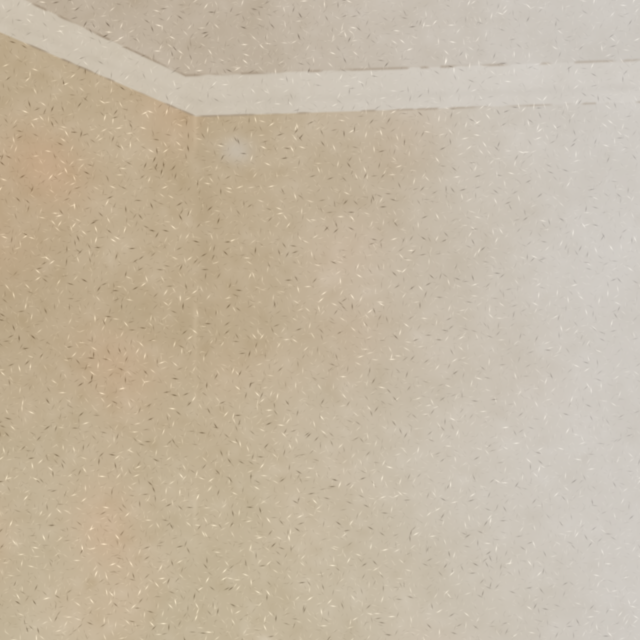
Write a Shadertoy shader that draws this texture.

```glsl
// A warm beige plaster wall below a pale bent moulding and a strip of ceiling.
// Broad colour ramps set the light; one cellular splat function, used at
// several scales, gives the soft mottling and the tiny light and dark flecks.

#define WARM_SAND   vec3(0.732, 0.655, 0.540)
#define CREAM       vec3(0.778, 0.730, 0.630)
#define PALE_GREY   vec3(0.812, 0.792, 0.764)
#define CEILING     vec3(0.745, 0.690, 0.615)
#define MOULDING    vec3(0.800, 0.758, 0.690)
#define SHADOW      vec3(0.570, 0.500, 0.420)
#define FLECK_CELLS 84.0
#define FLECK_GAIN  0.17
#define MOTTLE_GAIN 0.030
#define EDGE_SOFT   0.0025

vec3 hash3(vec2 p) {
    vec3 q = fract(vec3(p.xyx) * vec3(0.1031, 0.1030, 0.0973));
    q += dot(q, q.yxz + 33.33);
    return fract((q.xxy + q.yzz) * q.zyx);
}

// Sum of signed, randomly turned Gaussian spots, one per cell.
// falloff.x acts along each spot, falloff.y across it; power thins them out.
float splats(vec2 p, vec2 falloff, float power, float seed) {
    vec2 cell = floor(p);
    float sum = 0.0;
    for (int j = -1; j <= 1; j++)
    for (int i = -1; i <= 1; i++) {
        vec2 id = cell + vec2(i, j);
        vec3 place = hash3(id + seed);
        vec3 look = hash3(id + seed + 71.7);
        vec2 d = p - id - place.xy;
        float c = cos(6.2832 * place.z), s = sin(6.2832 * place.z);
        d = vec2(c * d.x + s * d.y, c * d.y - s * d.x);
        float weight = 2.0 * look.x - 1.0;
        weight = sign(weight) * pow(abs(weight), power);
        sum += weight * exp(-dot(d * d, falloff));
    }
    return sum;
}

// Height of a line that bends once at the corner.
float bentLine(float x, vec2 corner, float leftSlope, float rightSlope) {
    float dx = x - corner.x;
    return corner.y + dx * (dx < 0.0 ? leftSlope : rightSlope);
}

float band(float d, float width) {
    return exp(-d * d / (width * width));
}

void mainImage(out vec4 fragColor, in vec2 fragCoord) {
    vec2 uv = fragCoord / iResolution.xy;

    // Soft blotches at three scales
    float broad  = splats(uv * 7.0, vec2(2.5, 4.0), 1.0, 11.0);
    float medium = splats(uv * 19.0, vec2(2.5, 5.0), 1.0, 29.0);
    float small  = splats(uv * 46.0, vec2(3.0, 8.0), 1.0, 53.0);
    float blush  = max(splats(uv * 6.0, vec2(5.0, 9.0), 1.5, 97.0), 0.0);

    // Wall: sand at the left, cream low down, pale grey at the right
    float daylight = smoothstep(0.30, 1.0, uv.x + 0.07 * (uv.y - 0.5) + 0.03 * broad);
    float lowCream = 0.75 * smoothstep(0.70, 0.0, uv.y + 0.1 * medium);
    vec3 wall = mix(WARM_SAND, CREAM, max(lowCream, 0.15));
    wall = mix(wall, PALE_GREY, daylight);
    wall += blush * (1.0 - daylight) * vec3(0.035, -0.012, -0.022);

    // Faint vertical seam and a pale smudge under the moulding
    float seamBreak = smoothstep(-0.1, 0.5, splats(vec2(3.0, uv.y * 12.0), vec2(3.0), 1.0, 7.0));
    wall += 0.035 * band(uv.x - 0.305, 0.004) * seamBreak;
    wall -= 0.015 * band(uv.x - 0.320, 0.012) * smoothstep(0.3, 0.6, uv.y);
    vec2 smudge = (uv - vec2(0.37, 0.765)) / vec2(0.026, 0.022);
    wall = mix(wall, PALE_GREY, 0.5 * exp(-dot(smudge, smudge)));

    // Moulding and ceiling
    float aboveTop  = uv.y - bentLine(uv.x, vec2(0.290, 0.882), -0.47, 0.034);
    float aboveFoot = uv.y - bentLine(uv.x, vec2(0.306, 0.818), -0.43, 0.033);
    float onCeiling = smoothstep(-EDGE_SOFT, EDGE_SOFT, aboveTop);
    float pastFoot  = smoothstep(-EDGE_SOFT, EDGE_SOFT, aboveFoot);
    vec3 trim = mix(MOULDING, PALE_GREY + 0.012, smoothstep(0.15, 1.0, uv.x));
    trim -= 0.012 * band(aboveFoot - 0.022, 0.006);
    vec3 ceiling = mix(CEILING, PALE_GREY - 0.008, smoothstep(0.25, 1.0, uv.x));
    vec3 color = mix(mix(wall, trim, pastFoot), ceiling, onCeiling);

    // Mottling, calmer on the moulding
    float onTrim = pastFoot * (1.0 - onCeiling);
    float calm = 1.0 - 0.5 * max(onTrim, daylight);
    float mottle = 0.5 * broad + 0.6 * medium + 0.7 * small;
    color += MOTTLE_GAIN * calm * mottle * vec3(0.85, 0.95, 1.15);

    // Broken shadow lines along both edges of the moulding
    float gaps = smoothstep(-0.35, 0.35, splats(uv * 60.0, vec2(3.0), 1.0, 131.0));
    float fade = mix(1.0, 0.45, uv.x);
    color = mix(color, SHADOW, 0.55 * gaps * fade * band(aboveTop, 0.0025));
    color = mix(color, SHADOW, 0.50 * gaps * fade * band(aboveFoot, 0.0022));

    // Sharp flecks and finer grain
    float flecks = splats(uv * FLECK_CELLS, vec2(9.0, 70.0), 2.5, 211.0);
    float grain = splats(uv * FLECK_CELLS * 1.7 + 5.3, vec2(6.0, 28.0), 1.5, 307.0);
    color += calm * (FLECK_GAIN * flecks + 0.035 * grain) * vec3(1.0, 1.0, 0.95);

    fragColor = vec4(clamp(color, 0.0, 1.0), 1.0);
}
```
